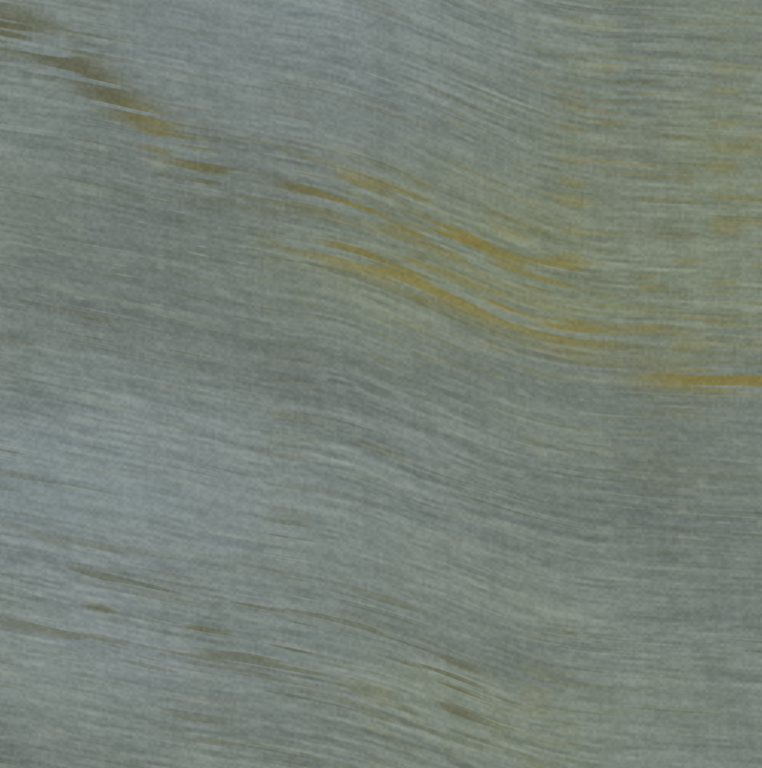
This texture is drawn by a Shadertoy shader. Its source:

```glsl
// Polished grey-green slate with fine flowing grain and ochre veins.
// A bent flow coordinate follows the bedding; stretched value noise drawn along
// it gives the streaks, and soft patches shift the stone from blue to green.

const vec3 STONE = vec3(0.470, 0.509, 0.480);
const vec3 BLUE  = vec3(0.498, 0.542, 0.546);
const vec3 GREEN = vec3(0.492, 0.528, 0.445);
const vec3 DARK  = vec3(0.416, 0.449, 0.428);
const vec3 PALE  = vec3(0.590, 0.620, 0.550);
const vec3 OCHRE = vec3(0.505, 0.455, 0.225);
const vec3 BROWN = vec3(0.365, 0.365, 0.270);

const float BED_SLOPE   = 0.17;   // general fall of the layers
const float GRAIN_DEPTH = 0.165;  // contrast of the fine streaks
const float SPECK_DEPTH = 0.050;  // contrast of the mineral grain

float hash(vec2 p) {
    return fract(sin(dot(p, vec2(127.1, 311.7))) * 43758.5453);
}

float noise(vec2 p) {
    vec2 i = floor(p), f = fract(p);
    f = f * f * (3.0 - 2.0 * f);
    return mix(mix(hash(i), hash(i + vec2(1, 0)), f.x),
               mix(hash(i + vec2(0, 1)), hash(i + vec2(1, 1)), f.x), f.y);
}

float fbm(vec2 p) {
    float sum = 0.0, amp = 0.5;
    for (int i = 0; i < 4; i++) {
        sum += amp * noise(p);
        p = p * 2.03 + 17.3;
        amp *= 0.5;
    }
    return sum / 0.9375;
}

// Soft elliptical patch
float blob(vec2 p, vec2 centre, vec2 radius) {
    vec2 d = (p - centre) / radius;
    return exp(-dot(d, d));
}

// Soft band around a height in the flow
float band(float v, float centre, float width) {
    float d = (v - centre) / width;
    return exp(-d * d);
}

// Height measured across the layers: steeper past the middle, level at right
float flowHeight(vec2 p) {
    float bend = 0.06 * smoothstep(0.4, 0.8, p.x) - 0.04 * smoothstep(0.65, 1.15, p.x);
    float sway = 0.018 * (noise(p * vec2(2.5, 3.0) + 4.0) - 0.5)
               + 0.006 * (noise(p * vec2(9.0, 14.0)) - 0.5);
    return p.y + BED_SLOPE * p.x + bend + sway;
}

void mainImage(out vec4 fragColor, in vec2 fragCoord) {
    vec2 p = fragCoord / iResolution.xy;
    float v = flowHeight(p);
    vec2 flow = vec2(p.x, v);

    // Broad tone of the stone
    float cloud = fbm(flow * vec2(3.0, 10.0) + 9.0) - 0.5;
    float darkPatch = 0.85 * blob(p, vec2(0.2, 0.68), vec2(0.27, 0.14))
                    + 0.60 * blob(p, vec2(0.88, 0.35), vec2(0.25, 0.15))
                    + 0.50 * blob(p, vec2(0.55, 0.49), vec2(0.25, 0.06))
                    + 0.35 * blob(p, vec2(0.05, 0.02), vec2(0.3, 0.08));
    float bluePatch = blob(p, vec2(0.36, 0.93), vec2(0.36, 0.15))
                    + blob(p, vec2(0.1, 0.38), vec2(0.42, 0.18))
                    + 0.7 * blob(p, vec2(0.25, 0.12), vec2(0.4, 0.1));
    float greenPatch = blob(p, vec2(0.88, 0.73), vec2(0.23, 0.28))
                     + 0.7 * blob(p, vec2(0.56, 0.66), vec2(0.22, 0.13))
                     + 0.45 * blob(p, vec2(0.6, 0.08), vec2(0.3, 0.12));
    vec3 col = STONE;
    col = mix(col, BLUE, clamp(bluePatch + 0.7 * cloud, 0.0, 1.0));
    col = mix(col, GREEN, clamp(greenPatch + 0.6 * cloud, 0.0, 0.9));
    col = mix(col, DARK, clamp(darkPatch - 0.8 * cloud, 0.0, 0.8));

    // Upright smudge over the green side
    float smudge = blob(p, vec2(0.84, 0.88), vec2(0.06, 0.2));
    col = mix(col, DARK, 0.8 * smudge * fbm(p * vec2(25.0, 40.0)));

    // Fine grain along the bedding, with shorter flecks over it
    float longGrain  = noise(flow * vec2(7.0, 150.0)) - 0.5;
    float fineGrain  = noise(flow * vec2(18.0, 235.0) + 31.0) - 0.5;
    float shortGrain = noise(flow * vec2(60.0, 240.0) + 57.0) - 0.5;
    float strength = 0.55 + 0.6 * noise(flow * vec2(4.0, 12.0) + 70.0);
    col += GRAIN_DEPTH * strength
         * (0.28 * longGrain + 0.40 * fineGrain + 0.32 * shortGrain);

    // Thin pale and dark threads
    float thread = noise(flow * vec2(8.0, 165.0) + 83.0);
    float breaks = noise(flow * vec2(10.0, 26.0) + 12.0);
    col = mix(col, PALE, 0.38 * smoothstep(0.74, 0.92, thread) * breaks);
    col = mix(col, BROWN, 0.38 * smoothstep(0.26, 0.08, thread) * breaks);
    float paleSeam = band(v, 0.695, 0.006) * smoothstep(0.35, 0.6, p.x);
    col = mix(col, PALE, 0.4 * paleSeam * (0.2 + breaks));

    // Short pale flecks, thickest in the dark patch
    float fleck = noise(flow * vec2(38.0, 170.0) + 140.0);
    col = mix(col, PALE, (0.12 + 0.3 * min(darkPatch, 1.0)) * smoothstep(0.74, 0.95, fleck));

    // Ochre and brown veins, broken into thin lenses
    float lens = noise(flow * vec2(6.0, 85.0) + 41.0) * 0.5
               + noise(flow * vec2(15.0, 190.0) + 23.0) * 0.5;
    float upperLine = 0.83 + 0.13 * (1.0 - smoothstep(0.0, 0.3, p.x));
    float upper = band(v, upperLine, 0.034) * (1.0 - smoothstep(0.7, 0.82, p.x));
    float lower = band(v, 0.755, 0.024) * smoothstep(0.3, 0.45, p.x)
                * (1.0 - 0.7 * smoothstep(0.72, 0.85, p.x));
    float edge = band(v, 0.705, 0.018) * smoothstep(0.78, 0.92, p.x);
    float veins = max(max(upper, lower), edge) * smoothstep(0.42, 0.64, lens);
    vec3 veinColor = mix(BROWN, OCHRE, smoothstep(0.1, 0.55, p.x + 0.3 * (breaks - 0.5)));
    col = mix(col, veinColor, 0.78 * veins);
    float lowBand = band(v, 0.235, 0.07) * (1.0 - smoothstep(0.55, 0.8, p.x));
    col = mix(col, BROWN, 0.6 * lowBand * smoothstep(0.6, 0.74, lens));

    // Short yellow dashes in the green area
    float dash = noise(flow * vec2(20.0, 165.0) + 97.0);
    col = mix(col, OCHRE, 0.32 * min(greenPatch, 1.0) * smoothstep(0.6, 0.88, dash));

    // Mineral speckle
    col += SPECK_DEPTH * (noise(p * 250.0) - 0.5);
    fragColor = vec4(clamp(col, 0.0, 1.0), 1.0);
}
```
